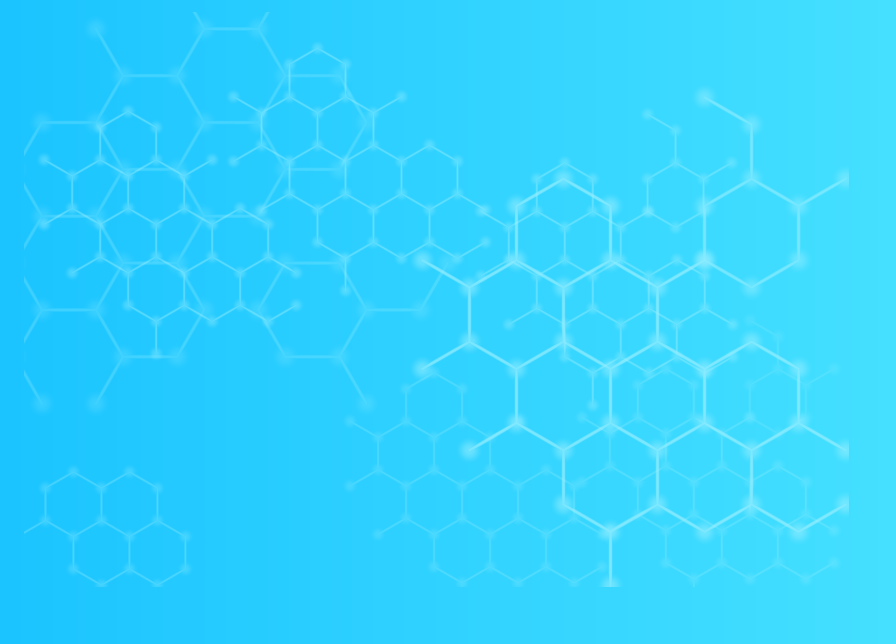
Reproduce this background procedurally as a WebGL 2 fragment shader.

```glsl
#version 300 es
precision highp float;
uniform vec2 u_resolution;
out vec4 outColor;

// Each cell: half-column, row, bit mask of ring edges, bit mask of outward spokes
const ivec4 MOLECULE[9] = ivec4[9](
  ivec4(0, 0, 63, 0), ivec4(-1, 1, 63, 48), ivec4(1, 1, 63, 2),
  ivec4(0, 2, 63, 16), ivec4(2, 2, 63, 0), ivec4(4, 2, 63, 4),
  ivec4(1, 3, 63, 8), ivec4(3, 3, 63, 4), ivec4(5, 3, 4, 0));
const ivec4 SPRIG[2] = ivec4[2](ivec4(0, 0, 63, 3), ivec4(-1, -1, 1, 0));
const ivec4 CLUSTER[4] = ivec4[4](
  ivec4(0, 0, 63, 16), ivec4(2, 0, 63, 0), ivec4(1, 1, 63, 0), ivec4(3, 1, 63, 0));
const ivec4 LATTICE[11] = ivec4[11](
  ivec4(2, 0, 63, 6), ivec4(1, 1, 63, 4), ivec4(0, 2, 63, 0), ivec4(-1, 1, 63, 0),
  ivec4(-2, 2, 63, 16), ivec4(-3, 1, 63, 16), ivec4(0, 0, 63, 0), ivec4(1, -1, 63, 0),
  ivec4(-3, -1, 63, 33), ivec4(-2, -2, 32, 0), ivec4(-4, 2, 8, 0));

vec2 corner(int k) {
  float angle = radians(90.0 - 60.0 * float(k));
  return vec2(cos(angle), sin(angle));
}

// Distances to a bond and to its nearest end
vec2 bond(vec2 p, vec2 a, vec2 b) {
  vec2 pa = p - a, ba = b - a;
  float along = clamp(dot(pa, ba) / dot(ba, ba), 0.0, 1.0);
  return vec2(length(pa - ba * along), min(length(pa), length(p - b)));
}

// Nearest bond and atom of one hexagon with unit radius
vec2 cell(vec2 p, ivec4 c) {
  vec2 nearest = vec2(9.0);
  p -= vec2(0.866, -1.5) * vec2(c.xy);
  if (dot(p, p) > 5.5) return nearest;
  for (int k = 0; k < 6; k++) {
    vec2 a = corner(k);
    if ((c.z >> k & 1) == 1) nearest = min(nearest, bond(p, a, corner(k + 1)));
    if ((c.w >> k & 1) == 1) nearest = min(nearest, bond(p, a, 2.0 * a));
  }
  return nearest;
}

vec2 molecule(vec2 p) {
  vec2 d = vec2(9.0);
  for (int i = 0; i < 9; i++) d = min(d, cell(p, MOLECULE[i]));
  return d;
}

vec2 sprig(vec2 p) {
  return min(cell(p, SPRIG[0]), cell(p, SPRIG[1]));
}

vec2 cluster(vec2 p) {
  vec2 d = vec2(9.0);
  for (int i = 0; i < 4; i++) d = min(d, cell(p, CLUSTER[i]));
  return d;
}

vec2 lattice(vec2 p) {
  vec2 d = vec2(9.0);
  for (int i = 0; i < 11; i++) d = min(d, cell(p, LATTICE[i]));
  return d;
}

// Crisp bonds and soft glowing atoms
float ink(vec2 d, float radius, float opacity) {
  float pixel = 1.0 / (u_resolution.y * radius);
  float line = 1.0 - smoothstep(0.028 - pixel, 0.028 + pixel, d.x);
  float glow = 1.0 - smoothstep(0.03, 0.26, d.y);
  return opacity * max(line, 0.75 * glow);
}

void main() {
  vec2 p = gl_FragCoord.xy / u_resolution.y;
  float small = 0.0502, large = 0.0843;
  vec3 sky = mix(vec3(0.105, 0.768, 1.0), vec3(0.272, 0.878, 1.0),
                 gl_FragCoord.x / u_resolution.x);

  // Layers combine by the light they leave uncovered
  float clear = 1.0;
  clear *= 1.0 - ink(lattice((p.yx - vec2(0.737, 0.359)) / 0.084), 0.084, 0.27);
  clear *= 1.0 - ink(molecule((p - vec2(0.199, 0.777)) / small), small, 0.48);
  clear *= 1.0 - ink(molecule((p - vec2(0.493, 0.875)) / small), small, 0.48);
  clear *= 1.0 - ink(molecule((p - vec2(0.877, 0.697)) / small), small, 0.48);
  clear *= 1.0 - ink(molecule((p - vec2(0.674, 0.371)) / small), small, 0.3);
  clear *= 1.0 - ink(molecule((p - vec2(1.034, 0.377)) / small), small, 0.3);
  clear *= 1.0 - ink(cluster((p - vec2(0.114, 0.217)) / small), small, 0.35);
  clear *= 1.0 - ink(sprig((p - vec2(1.208, 0.377)) / small), small, 0.22);
  clear *= 1.0 - ink(sprig((p - vec2(1.049, 0.697)) / small), small, 0.45);
  clear *= 1.0 - ink(sprig((p - vec2(1.167, 0.638)) / large), large, 0.6);
  clear *= 1.0 - ink(molecule((p - vec2(0.875, 0.638)) / large), large, 0.7);

  // The drawing stops at a margin inside the canvas
  vec2 inside = step(vec2(0.038, 0.089), p) * step(p, vec2(1.319, 0.982));
  float cover = (1.0 - clear) * inside.x * inside.y;
  outColor = vec4(mix(sky, vec3(0.6, 0.935, 1.0), cover), 1.0);
}
```
